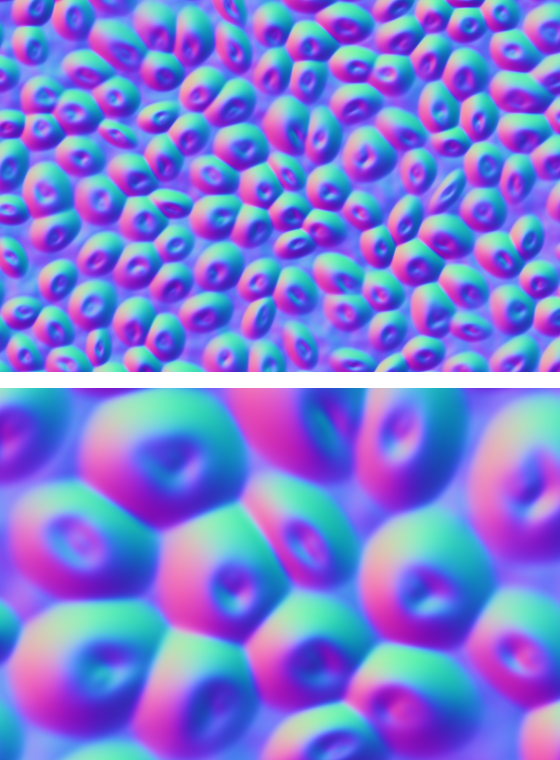
Top: the whole. Bottom: its middle third, enlarged.
Write a Shadertoy shader that draws this texture map.

```glsl
// Normal map of crowded, dimpled oval cells lying on a softly wrinkled ground.
// A jittered, turned brick lattice of domes is blended into one height field,
// whose slope is encoded as a colour: red faces left, green up, blue outward.

#define DENSITY 8.1        // cells per canvas height
#define ROW_HEIGHT 0.866   // lattice row spacing
#define LATTICE_TURN 0.42  // angle of the lattice rows
#define JITTER 0.33        // random shift of the cells
#define CELL_RADIUS 0.48   // long radius of an average cell
#define MAX_SQUASH 0.48    // how narrow the thinnest cells get
#define DOME_HEIGHT 1.22   // relative to the radius
#define DIMPLE_DEPTH 0.6   // relative to the radius
#define DIMPLE_WIDTH 0.37  // relative to the radius
#define BLEND 0.22         // softness of the seams
#define WRINKLES 0.1       // relief of the ground
#define SAMPLE_STEP 0.045  // distance used for slopes

vec2 hash22(vec2 p) {
    vec3 q = fract(p.xyx * vec3(0.1031, 0.1030, 0.0973));
    q += dot(q, q.yzx + 33.33);
    return fract((q.xx + q.yz) * q.zy);
}

// Gradient noise, roughly -0.7 to 0.7
float cornerRamp(vec2 corner, vec2 offset) {
    return dot(hash22(corner + 57.0) * 2.0 - 1.0, offset);
}

float gradientNoise(vec2 p) {
    vec2 i = floor(p), f = p - i;
    vec2 u = f * f * f * (f * (f * 6.0 - 15.0) + 10.0);
    vec2 e = vec2(1.0, 0.0);
    return mix(mix(cornerRamp(i, f), cornerRamp(i + e, f - e), u.x),
               mix(cornerRamp(i + e.yx, f - e.yx), cornerRamp(i + e.xx, f - e.xx), u.x), u.y);
}

float smoothMax(float a, float b, float k) {
    float h = max(k - abs(a - b), 0.0) / k;
    return max(a, b) + 0.25 * h * h * k;
}

// Maps an oval of the given axis and aspect to a unit circle
vec2 toOval(vec2 d, vec2 axis, float aspect) {
    return vec2(dot(d, axis) / aspect, dot(d, vec2(-axis.y, axis.x)));
}

// Height of one cell; d is the offset from its centre, dent roughens the dimple
float cellHeight(vec2 d, vec2 id, vec2 dent) {
    vec2 shape = hash22(id + 11.3);
    vec2 look = hash22(id + 83.7);
    vec2 lean = hash22(id + 131.9) - 0.5;
    float angle = 3.1416 * shape.x;
    vec2 axis = vec2(cos(angle), sin(angle));
    float aspect = 1.0 - MAX_SQUASH * shape.y * shape.y;
    float radius = CELL_RADIUS * mix(0.88, 1.1, look.x);
    d /= radius;

    // Dome
    vec2 q = toOval(d, axis, aspect);
    float height = DOME_HEIGHT * sqrt(aspect) * (1.0 - dot(q, q));

    // Off-centre dimple with a small knob inside
    vec2 shift = (vec2(0.06, -0.22) + 0.5 * lean) * aspect;
    vec2 hole = toOval(d - shift + dent, axis, aspect);
    vec2 knob = (hole - 0.3 * (look.yx - 0.5)) / 0.16;
    hole /= DIMPLE_WIDTH;
    height -= DIMPLE_DEPTH * sqrt(aspect) * exp(-dot(hole, hole));
    height += 0.13 * exp(-dot(knob, knob));
    return radius * height;
}

float surfaceHeight(vec2 p) {
    // Wrinkled ground
    float fine = gradientNoise(p * 3.3 + 40.0);
    float height = WRINKLES * (3.2 * gradientNoise(p * 0.6)
                 + 1.7 * gradientNoise(p * 1.5 + 20.0) + 0.4 * fine);
    vec2 dent = 0.2 * vec2(gradientNoise(p * 2.6 + 70.0), gradientNoise(p * 2.6 + 90.0));

    // Turn and gentle warp hide the regular lattice
    float c = cos(LATTICE_TURN), s = sin(LATTICE_TURN);
    mat2 turn = mat2(c, s, -s, c);
    vec2 warp = vec2(gradientNoise(p * 0.4 + 7.0), gradientNoise(p * 0.4 + 31.0));
    p = turn * (p + 0.55 * warp);

    // Cells of the surrounding rows and columns
    float row = floor(p.y / ROW_HEIGHT);
    for (float j = -1.0; j <= 1.0; j++) {
        float y = row + j;
        float stagger = 0.5 * mod(y, 2.0);
        float column = floor(p.x - stagger);
        for (float i = -1.0; i <= 1.0; i++) {
            vec2 id = vec2(column + i, y);
            vec2 centre = vec2(id.x + 0.5 + stagger, (y + 0.5) * ROW_HEIGHT);
            centre += JITTER * (hash22(id + 5.0) - 0.5);
            height = smoothMax(height, cellHeight((p - centre) * turn, id, dent), BLEND);
        }
    }
    return height + 0.012 * fine;
}

void mainImage(out vec4 fragColor, in vec2 fragCoord) {
    vec2 p = fragCoord / iResolution.y * DENSITY + 30.0;

    // Slope by central differences
    vec2 e = vec2(SAMPLE_STEP, 0.0);
    vec2 slope = vec2(surfaceHeight(p + e) - surfaceHeight(p - e),
                      surfaceHeight(p + e.yx) - surfaceHeight(p - e.yx)) / (2.0 * SAMPLE_STEP);
    slope += vec2(-0.1, 0.06);

    // Encode the normal
    vec3 normal = normalize(vec3(-slope, 1.0));
    fragColor = vec4(0.5 + 0.5 * normal * vec3(-1.0, 1.0, 0.95), 1.0);
}
```
